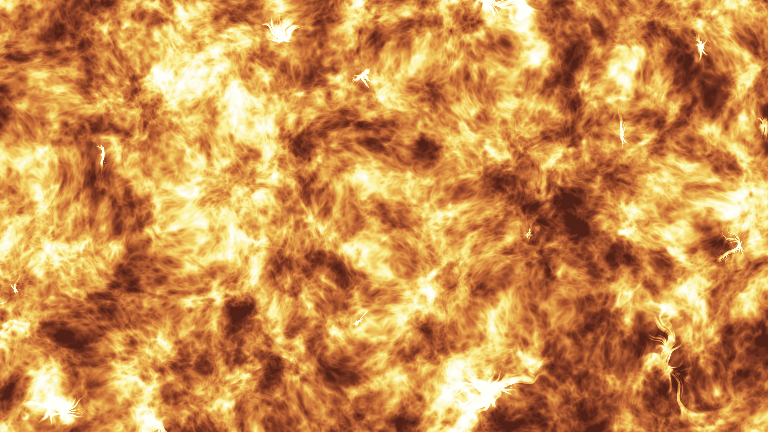
This texture is drawn by a Shadertoy shader. Its source:

```glsl
// Turbulent fiery plasma: dark embers, golden haze, lacy wisps and spiky white flares.

const float TAU = 6.2831853;
const float NOISE_SPREAD = 0.2115; // standard deviation of gradientNoise
const float FLARE_CELL = 0.27;

float hash(vec2 p) {
    vec3 q = fract(p.xyx * vec3(0.1031, 0.1030, 0.0973));
    q += dot(q, q.yzx + 33.33);
    return fract((q.x + q.y) * q.z);
}

vec2 hash2(vec2 p) {
    return vec2(hash(p + 17.0), hash(p + 91.0));
}

mat2 rotation(float angle) {
    float c = cos(angle), s = sin(angle);
    return mat2(c, s, -s, c);
}

float cornerSlope(vec2 cell, vec2 offset) {
    float angle = TAU * hash(cell);
    return dot(vec2(cos(angle), sin(angle)), offset);
}

float gradientNoise(vec2 p) {
    vec2 cell = floor(p), f = fract(p);
    vec2 u = f * f * (3.0 - 2.0 * f);
    vec2 e = vec2(1.0, 0.0);
    float low = mix(cornerSlope(cell, f), cornerSlope(cell + e.xy, f - e.xy), u.x);
    float high = mix(cornerSlope(cell + e.yx, f - e.yx), cornerSlope(cell + e.xx, f - e.xx), u.x);
    return mix(low, high, u.y);
}

// Layered noise with zero mean and unit spread; creased turns it into bright veins
float turbulence(vec2 p, int octaves, float gain, bool creased) {
    float sum = 0.0, power = 0.0, amplitude = 1.0;
    mat2 turn = 2.05 * rotation(0.65);
    for (int i = 0; i < octaves; i++) {
        float n = gradientNoise(p) / NOISE_SPREAD;
        sum += amplitude * (creased ? (0.8 - abs(n)) / 0.6 : n);
        power += amplitude * amplitude;
        p = turn * p + 13.7;
        amplitude *= gain;
    }
    return sum * inversesqrt(power);
}

vec2 warp(vec2 p, float frequency, float strength) {
    vec2 q = p * frequency;
    return p + strength * vec2(turbulence(q + 5.2, 2, 0.5, false),
                               turbulence(q + 47.3, 2, 0.5, false));
}

// One flare: x is the fibrous core, y is its soft halo
vec2 flare(vec2 offset, float size, float angle, vec2 seed) {
    vec2 q = rotation(angle) * offset * vec2(0.6, 1.3);
    float r = length(q);
    vec2 direction = q / max(r, 0.0001);
    float lobes = gradientNoise(direction * 1.4 + seed);
    float hairs = gradientNoise(direction * 6.0 + seed + r * 9.0);
    float reach = size * (0.35 + 1.9 * max(lobes + 0.12, 0.0) + 1.5 * max(hairs, 0.0));
    float core = 1.0 - smoothstep(reach * 0.3, reach, r);
    float halo = 1.0 - smoothstep(0.0, 0.25, length(offset));
    return vec2(core, halo * size * 5.0);
}

// Flares scattered over a jittered grid
vec2 flareField(vec2 p) {
    vec2 home = floor(p / FLARE_CELL);
    vec2 total = vec2(0.0);
    for (int y = -1; y <= 1; y++) {
        for (int x = -1; x <= 1; x++) {
            vec2 cell = home + vec2(x, y);
            vec2 centre = (cell + hash2(cell)) * FLARE_CELL;
            float pick = hash(cell + 53.0);
            float size = mix(0.016, 0.09, pick * pick * pick);
            float present = step(0.25, hash(cell + 71.0));
            vec2 light = flare(p - centre, size, TAU * hash(cell + 29.0), 40.0 * hash2(cell + 7.0));
            total = vec2(max(total.x, light.x * present), total.y + light.y * present);
        }
    }
    return total;
}

// Heat is in standard deviations from the middle orange
vec3 fireColour(float heat) {
    float stops[8] = float[8](-2.4, -1.45, -0.63, 0.0, 0.57, 1.15, 1.85, 2.6);
    vec3 tones[8] = vec3[8](
        vec3(0.33, 0.13, 0.09), vec3(0.53, 0.24, 0.14),
        vec3(0.77, 0.41, 0.21), vec3(0.88, 0.59, 0.27),
        vec3(0.94, 0.77, 0.35), vec3(0.98, 0.93, 0.56),
        vec3(0.99, 0.98, 0.88), vec3(1.0, 1.0, 0.98));
    vec3 colour = tones[0];
    for (int i = 1; i < 8; i++) {
        float blend = clamp((heat - stops[i - 1]) / (stops[i] - stops[i - 1]), 0.0, 1.0);
        colour = mix(colour, tones[i], blend);
    }
    return colour;
}

void mainImage(out vec4 fragColor, in vec2 fragCoord) {
    vec2 p = fragCoord / iResolution.y + 3.0;
    vec2 flow = warp(warp(p, 3.0, 0.014), 11.0, 0.0035);
    vec2 curl = warp(p, 14.0, 0.01);

    // Broad patches, lacy veins and fine cloudy grain
    float patches = turbulence(flow * 2.4, 3, 0.6, false);
    float veins = turbulence(flow * 5.5 + 21.0, 5, 0.74, true);
    float grain = turbulence(flow * 8.0 + 64.0, 4, 0.75, false);
    float heat = 0.66 * patches + 0.58 * veins + 0.48 * grain - 0.24;

    // Thin broken threads, then white-hot flares
    float thread = exp(-14.0 * abs(gradientNoise(curl * 9.0 + 33.0)));
    heat += 0.5 * thread * max(grain + 0.3, 0.0);
    vec2 light = flareField(curl);
    heat += light.y + light.x * (2.5 + 0.5 * veins);

    fragColor = vec4(fireColour(heat), 1.0);
}
```
